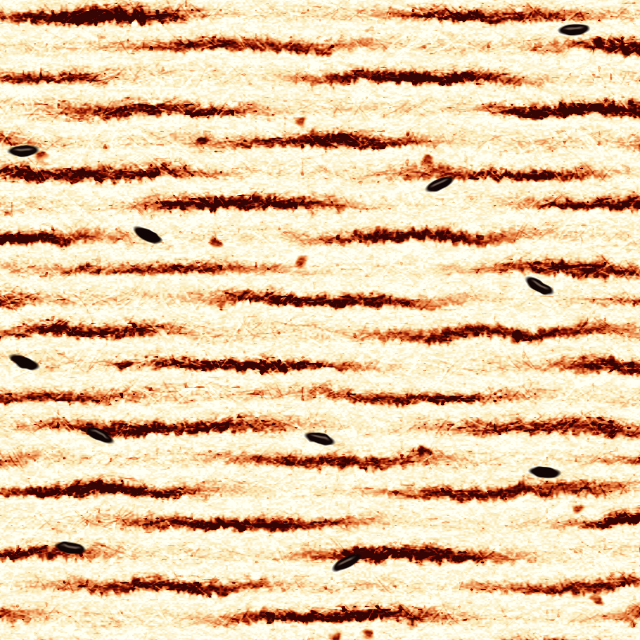
A Shadertoy shader for this texture:

```glsl
const vec3 RAMP[6] = vec3[6](
    vec3(1.0, 1.0, 0.95), vec3(0.98, 0.91, 0.70), vec3(0.95, 0.67, 0.43),
    vec3(0.87, 0.41, 0.17), vec3(0.58, 0.10, 0.03), vec3(0.22, 0.02, 0.02));

vec2 hash2(vec2 p) {
    vec3 q = fract(p.xyx * vec3(0.1031, 0.1030, 0.0973));
    q += dot(q, q.yzx + 33.33);
    return fract((q.xx + q.yz) * q.zy);
}

float noise(vec2 p) {
    vec2 i = floor(p), f = fract(p);
    f = f * f * (3.0 - 2.0 * f);
    return mix(mix(hash2(i).x, hash2(i + vec2(1, 0)).x, f.x),
               mix(hash2(i + vec2(0, 1)).x, hash2(i + vec2(1, 1)).x, f.x), f.y);
}

vec2 rotate(vec2 p, float angle) {
    float c = cos(angle), s = sin(angle);
    return vec2(c * p.x + s * p.y, c * p.y - s * p.x);
}

// Curved hairs scattered one per cell: x = dark cover, y = light cover
vec2 hairs(vec2 p, float pixel) {
    vec2 cover = vec2(0.0);
    for (int layer = 0; layer < 6; layer++) {
        float cells = 12.0 + 2.5 * float(layer);
        vec2 g = p * cells + 7.31 * float(layer);
        for (int k = 0; k < 9; k++) {
            vec2 cell = floor(g) + vec2(k % 3 - 1, k / 3 - 1);
            vec2 h = hash2(cell + 37.0 * float(layer));
            vec2 shape = hash2(cell + 91.0 + 53.0 * float(layer)) - 0.5;
            vec2 v = rotate(g - cell - h, 2.0 * shape.x);
            v.y += 0.9 * shape.y * v.x * v.x;
            float halfWidth = 0.0012 * cells, soft = pixel * cells;
            float hair = 1.0 - smoothstep(halfWidth - soft, halfWidth + soft, abs(v.y));
            hair *= 1.0 - smoothstep(0.45, 0.9, abs(v.x));
            if (fract(h.x * 17.0) < 0.5) cover.x = max(cover.x, hair);
            else cover.y = max(cover.y, hair);
        }
    }
    return cover;
}

// Scattered ellipses: x = cover, y = glossy line inside
vec2 seeds(vec2 p, float cells, float chance, vec2 size, float pixel) {
    vec2 cell = floor(p * cells);
    vec2 h = hash2(cell + 11.7), kind = hash2(cell + 71.3);
    if (kind.x > chance) return vec2(0.0);
    vec2 v = rotate(p - (cell + 0.15 + 0.7 * h) / cells, 1.1 * (kind.y - 0.5));
    v.y += 4.0 * (h.x - 0.5) * v.x * v.x;
    float d = (length(v / size) - 1.0) * size.y;
    float gloss = 1.0 - smoothstep(0.0, 0.0015 + pixel, abs(v.y - 0.25 * size.y));
    gloss *= 1.0 - smoothstep(0.3, 0.8, abs(v.x) / size.x);
    return vec2(1.0 - smoothstep(-pixel, pixel, d), gloss * step(0.4, h.y));
}

void mainImage(out vec4 fragColor, in vec2 fragCoord) {
    vec2 uv = fragCoord / iResolution.y;
    float pixel = 1.0 / iResolution.y;

    // Wavering rows, counted downwards
    float t = (0.974 - uv.y) * 20.2;
    t += 0.3 * (noise(uv * vec2(12, 20)) - 0.5);
    t += 0.16 * (noise(uv * vec2(90, 50)) - 0.5);
    t += 0.12 * (noise(uv * vec2(240, 130)) - 0.5);
    float row = floor(t + 0.55);
    float f = t - row;

    // Streaks along each row, shifted two fifths of their pitch per row
    float s = (uv.x - 0.26) / 0.638 - 0.4 * (row - 8.0);
    vec2 vary = hash2(vec2(round(s), row) + 5.0);
    float along = abs(s - round(s));
    float taper = 1.0 - smoothstep(0.06, 0.36 + 0.13 * vary.x, along);
    float belly = 0.03 + 0.11 * taper;
    float core = smoothstep(-0.32, -0.02, f) * (1.0 - smoothstep(0.3 * belly, belly + 0.1, f));
    core *= taper * mix(0.7, 1.15, vary.y);

    // Fibrous haze that thickens towards the top of each streak
    float fuzz = smoothstep(-0.55, -0.05, f) * (1.0 - smoothstep(0.05, 0.3, f));
    fuzz *= (0.35 + 0.65 * taper) * mix(0.4, 1.4, noise(uv * vec2(7, 10) + 3.0));

    // Tone runs from 0 (pale) to 5 (darkest)
    float grain = 1.5 * (noise(uv * vec2(80, 240)) - 0.5)
                + 1.9 * (noise(uv * vec2(270, 420) + 9.0) - 0.5);
    vec2 hair = hairs(uv + 0.006 * noise(uv * 25.0), pixel);
    float tone = 0.25 + 1.8 * fuzz + 3.5 * core;
    tone += grain * (0.5 + 0.8 * min(fuzz, 1.0));
    tone += hair.x * (0.25 + 1.4 * fuzz) - hair.y * (0.3 + 1.1 * fuzz);
    tone += 2.5 * smoothstep(0.84, 0.95, noise(uv * vec2(110, 190) + 40.0)) * (0.3 + fuzz);

    // Small ragged knots
    vec2 ragged = uv + 0.008 * (vec2(noise(uv * 90.0), noise(uv * 90.0 + 50.0)) - 0.5);
    tone += 3.5 * seeds(ragged + 0.31, 7.0, 0.35, vec2(0.009, 0.007), 0.004).x;

    tone = clamp(tone, 0.0, 4.999);
    int stop = int(tone);
    vec3 color = mix(RAMP[stop], RAMP[stop + 1], fract(tone));

    // Dark seeds, some of them glossy
    vec2 seed = seeds(uv + 0.002 * noise(uv * 120.0), 5.0, 0.52, vec2(0.023, 0.0085), pixel);
    vec3 seedColor = mix(vec3(0.07, 0.02, 0.02), vec3(0.66, 0.58, 0.50), 0.6 * seed.y);
    color = mix(color, seedColor, seed.x);
    fragColor = vec4(color, 1.0);
}
```
